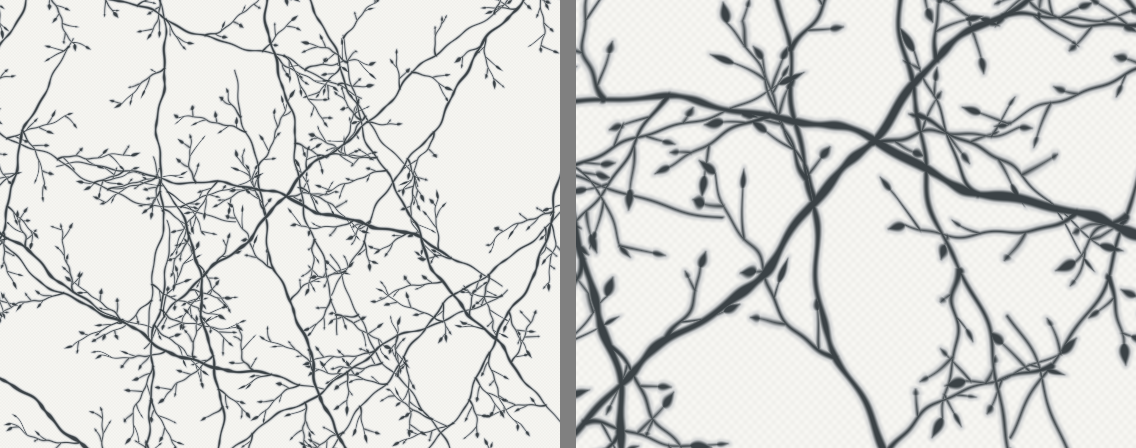
Left, the full canvas; right, a detail of the centre.
Reproduce this pattern procedurally as a Shadertoy shader.

```glsl
const vec3 PAPER = vec3(0.955, 0.953, 0.937);
const vec3 SHADE = vec3(0.66, 0.68, 0.715);
const vec3 INK = vec3(0.23, 0.26, 0.275);
const float LIMB_COUNT = 21.0;

float hash(float n) {
    return fract(sin(n * 12.9898) * 43758.5);
}

// Random value between two bounds
float vary(float lo, float hi, float seed) {
    return mix(lo, hi, hash(seed));
}

// Frame whose x axis points along the given angle
vec2 turn(vec2 p, float angle) {
    float c = cos(angle), s = sin(angle);
    return vec2(c * p.x + s * p.y, c * p.y - s * p.x);
}

// Tapered stroke along x
float stroke(vec2 q, float len, float rootWidth, float tipWidth) {
    float t = clamp(q.x / len, 0.0, 1.0);
    return length(q - vec2(t * len, 0.0)) - mix(rootWidth, tipWidth, t);
}

// Slender bud, fullest before its middle
float bud(vec2 q, float size) {
    float t = clamp(q.x / size, 0.0, 1.0);
    float belly = size * 0.19 * sin(3.1416 * pow(t, 0.75));
    return length(q - vec2(t * size, 0.0)) - belly - 0.0004;
}

// Thin crooked twig with alternating budded shoots
float twig(vec2 q, float len, float seed) {
    float x = clamp(q.x, 0.0, len);
    q.y -= vary(-2.5, 2.5, seed) * x * x;
    q.y -= 0.003 * (sin(x * 62.0 + seed) - sin(seed)) + 0.0011 * sin(x * 170.0);
    float flare = 0.0014 * exp(-x * 140.0);
    float d = stroke(q, len, 0.0016, 0.0009) - flare;
    d = min(d, bud(q - vec2(len, 0.0), vary(0.009, 0.019, seed + 0.3)));

    const float GAP = 0.026;
    float cell = floor(q.x / GAP);
    for (float k = -2.0; k <= 0.0; k++) {
        float id = cell + k;
        float key = seed + id * 3.17;
        float base = (id + vary(0.35, 0.85, key)) * GAP;
        if (base < 0.012 || base > len) continue;
        float side = mod(id, 2.0) * 2.0 - 1.0;
        float reach = vary(0.006, 0.034, key + 0.7);
        vec2 shoot = turn(q - vec2(base, 0.0), side * vary(0.45, 1.1, key + 1.3));
        d = min(d, stroke(shoot, reach, 0.0013, 0.0007));
        d = min(d, bud(shoot - vec2(reach, 0.0), vary(0.005, 0.016, key + 1.9)));
    }
    return d;
}

// Long bent limb, thin at both ends, with scattered twigs
float limb(vec2 q, float len, float width, float seed) {
    float t = q.x / len;
    q.y -= vary(-0.1, 0.1, seed) * len * 4.0 * t * (1.0 - t);
    q.y -= 0.009 * sin(q.x * 17.0 + seed) + 0.004 * sin(q.x * 41.0 + seed * 2.0)
         + 0.0014 * sin(q.x * 97.0 + seed * 3.0);
    if (abs(q.y) > 0.25 || q.x < -0.02 || q.x > len + 0.25) return 1.0;

    float knots = 1.0 + 0.25 * sin(q.x * 130.0 + 2.0 * sin(q.x * 57.0));
    float swell = mix(0.0011, width * knots, smoothstep(0.0, 0.3, t));
    float d = stroke(q, len, swell, 0.0011);

    const float GAP = 0.07;
    float cell = floor(q.x / GAP);
    for (float k = -3.0; k <= 0.0; k++) {
        float id = cell + k;
        float key = seed + id * 7.31;
        float base = (id + vary(0.1, 0.85, key)) * GAP;
        if (base < 0.0 || base > len || hash(key + 2.9) < 0.28) continue;
        float side = hash(key + 0.4) < 0.25 ? 1.0 : mod(id, 2.0) * 2.0 - 1.0;
        vec2 local = turn(q - vec2(base, 0.0), side * vary(0.4, 1.15, key + 0.9));
        d = min(d, twig(local, vary(0.04, 0.17, key + 1.7), key));
    }
    return d;
}

// Evenly spread limbs, mostly hanging downward
float thicket(vec2 p, float aspect) {
    float d = 1.0;
    for (float i = 0.0; i < LIMB_COUNT; i++) {
        float seed = i * 5.37 + 1.0;
        vec2 spot = fract(0.5 + i * vec2(0.7549, 0.5698));
        vec2 center = mix(vec2(-0.04), vec2(1.04), spot) * vec2(aspect, 1.0);
        float angle = -0.25 - 2.4 * fract(i * 0.618);
        if (hash(seed + 0.6) > 0.65) angle += 3.1416;
        float len = vary(0.75, 1.15, seed + 1.1);
        vec2 q = turn(p - center, angle) + vec2(0.5 * len, 0.0);
        d = min(d, limb(q, len, vary(0.0018, 0.0052, seed + 2.3), seed));
    }
    return d;
}

// Fine woven ground
float weave(vec2 p) {
    return sin(p.x * 900.0) * sin(p.y * 860.0);
}

void mainImage(out vec4 fragColor, in vec2 fragCoord) {
    vec2 p = fragCoord / iResolution.y;
    float edge = max(1.0 / iResolution.y, 0.0018);
    float d = thicket(p, iResolution.x / iResolution.y);

    vec3 color = PAPER + 0.016 * weave(p);
    color = mix(color, SHADE, 0.5 * (1.0 - smoothstep(0.0, 0.0046, d)));
    color = mix(color, INK, 1.0 - smoothstep(-edge, 0.8 * edge, d));
    fragColor = vec4(color, 1.0);
}
```
